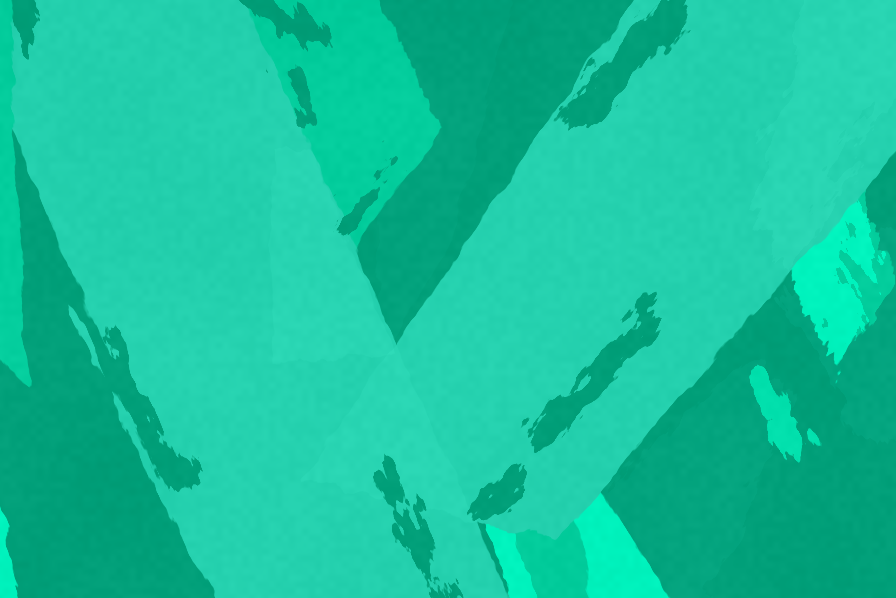
This background is drawn by a WebGL 2 fragment shader. Its source:

```glsl
#version 300 es
precision highp float;
// Crossing dry-brush strokes in teal and mint over deep green.
// Each stroke is a convex quad whose edge is torn by noise stretched along
// the bristles; ragged scrapes then reveal the ground through the paint.
uniform vec2 u_resolution;
out vec4 outColor;

#define GROUND vec3(0.0, 0.62, 0.47)
#define HAZE vec3(0.04, 0.69, 0.55)
#define TEAL vec3(0.14, 0.815, 0.68)
#define GREEN vec3(0.01, 0.80, 0.61)
#define MINT vec3(0.0, 0.95, 0.74)
#define EDGE_TEAR 0.024
#define SCRAPE_TEAR 0.085
#define PAPER 0.022

// Ragged gaps: xy to zw, in units of the canvas height
const vec4 SCRAPES[9] = vec4[9](
  vec4(0.97, 0.80, 1.14, 1.00), vec4(0.92, 0.28, 1.08, 0.475),
  vec4(0.165, 0.43, 0.29, 0.21), vec4(0.635, 0.20, 0.76, 0.01),
  vec4(0.39, 1.02, 0.52, 0.94), vec4(0.49, 0.88, 0.51, 0.80),
  vec4(0.03, 1.02, 0.055, 0.93), vec4(0.81, 0.15, 0.86, 0.19),
  vec4(0.585, 0.635, 0.66, 0.735));

float hash(vec2 p) {
  vec3 q = fract(vec3(p.xyx) * 0.1031);
  q += dot(q, q.yzx + 33.33);
  return fract((q.x + q.y) * q.z);
}

float noise(vec2 p) {
  vec2 i = floor(p), f = fract(p);
  f = f * f * (3.0 - 2.0 * f);
  return mix(mix(hash(i), hash(i + vec2(1, 0)), f.x),
             mix(hash(i + vec2(0, 1)), hash(i + vec2(1, 1)), f.x), f.y);
}

// Signed fractal noise, long along dir and short across it
float bristles(vec2 p, vec2 dir) {
  vec2 q = vec2(dot(p, dir) * 16.0, dot(p, vec2(-dir.y, dir.x)) * 42.0) + 50.0;
  float sum = 0.0, amp = 0.5;
  for (int i = 0; i < 4; i++) {
    sum += amp * (noise(q) - 0.5);
    q = q * 2.03 + 17.0;
    amp *= 0.56;
  }
  return sum;
}

float side(vec2 p, vec2 a, vec2 b) {
  vec2 e = normalize(b - a);
  return dot(p - a, vec2(-e.y, e.x));
}

// Convex quad with clockwise corners, negative inside
float quad(vec2 p, vec2 a, vec2 b, vec2 c, vec2 d) {
  return max(max(side(p, a, b), side(p, b, c)), max(side(p, c, d), side(p, d, a)));
}

float segment(vec2 p, vec2 a, vec2 b) {
  vec2 e = b - a;
  return length(p - a - e * clamp(dot(p - a, e) / dot(e, e), 0.0, 1.0));
}

float cover(float d) {
  float w = 0.9 / u_resolution.y;
  return 1.0 - smoothstep(-w, w, d);
}

void main() {
  vec2 p = gl_FragCoord.xy / u_resolution.y;
  p.x *= 1.5 * u_resolution.y / u_resolution.x;
  float fallGrain = bristles(p, normalize(vec2(0.44, -1.0)));
  float riseGrain = bristles(p, normalize(vec2(0.75, 1.0)));
  float fall = EDGE_TEAR * fallGrain, rise = EDGE_TEAR * riseGrain;

  // Deep ground with faint washes
  vec3 col = GROUND;
  float wash = quad(p, vec2(0.6, 1.1), vec2(0.88, 1.1), vec2(0.76, 0.6), vec2(0.64, 0.4));
  col = mix(col, HAZE, 0.2 * cover(wash + rise));
  wash = quad(p, vec2(1.3, 0.5), vec2(1.6, 0.7), vec2(1.6, 0.2), vec2(1.43, 0.28));
  col = mix(col, HAZE, 0.35 * cover(wash + 3.0 * fall));
  wash = quad(p, vec2(0.9, 0.1), vec2(1.25, 0.4), vec2(1.33, 0.34), vec2(1.15, -0.1));
  col = mix(col, HAZE, 0.25 * cover(wash + 3.0 * rise));

  // Green and mint patches beneath the wide strokes
  float patchD = quad(p, vec2(0.3, 1.1), vec2(0.586, 1.1), vec2(0.738, 0.787), vec2(0.586, 0.57));
  col = mix(col, GREEN, cover(patchD + rise));
  patchD = quad(p, vec2(0.82, 0.2), vec2(0.97, 0.2), vec2(1.01, -0.1), vec2(0.9, -0.1));
  col = mix(col, GREEN, cover(patchD + fall));
  patchD = quad(p, vec2(0.81, 0.14), vec2(0.85, 0.14), vec2(0.93, -0.1), vec2(0.89, -0.1));
  col = mix(col, MINT, cover(patchD + 2.0 * fall));
  patchD = quad(p, vec2(0.955, 0.2), vec2(0.985, 0.2), vec2(1.2, -0.1), vec2(1.01, -0.1));
  col = mix(col, MINT, cover(patchD + fall));
  patchD = quad(p, vec2(1.29, 0.61), vec2(1.42, 0.74), vec2(1.495, 0.53), vec2(1.4, 0.375));
  vec3 dryMint = mix(MINT, GREEN, cover(1.435 - p.x + 0.25 * fallGrain));
  col = mix(col, dryMint, cover(patchD + 2.0 * rise));
  float flecks = min(segment(p, vec2(1.265, 0.365), vec2(1.295, 0.325)),
                     segment(p, vec2(1.305, 0.275), vec2(1.335, 0.255)));
  col = mix(col, mix(GREEN, MINT, 0.5), cover(flecks - 0.014 + 0.08 * fallGrain));

  // Two wide teal strokes, lighter where they overlap
  float left = cover(fall + quad(p, vec2(-0.1235, 1.1), vec2(0.366, 1.1), vec2(0.896, -0.1), vec2(0.3985, -0.1)));
  float right = cover(rise + quad(p, vec2(0.508, 0.2), vec2(1.267, 1.3), vec2(1.985, 1.3), vec2(0.93, 0.095)));
  float veil = quad(p, vec2(1.26, 0.68), vec2(1.38, 1.1), vec2(1.6, 1.1), vec2(1.32, 0.54));
  float fold = quad(p, vec2(0.46, 0.75), vec2(0.52, 0.75), vec2(0.66, 0.41), vec2(0.455, 0.39));
  float light = 0.018 * (left * right + cover(veil + 4.0 * rise) + cover(fold + fall));
  col = mix(col, TEAL + light, max(left, right));

  // Scrapes back to the ground
  for (int i = 0; i < 9; i++) {
    vec2 a = SCRAPES[i].xy, b = SCRAPES[i].zw, e = b - a;
    float grain = e.x * e.y > 0.0 ? riseGrain : fallGrain;
    float d = segment(p, a, b) - 0.007 - 0.06 * length(e) + SCRAPE_TEAR * grain;
    col = mix(col, GROUND, cover(d));
  }

  // Slivers along the left side
  float sliver = quad(p, vec2(0.15, 0.42), vec2(0.19, 0.35), vec2(0.31, 0.12), vec2(0.26, 0.17));
  col = mix(col, TEAL, cover(sliver + 1.5 * fall));
  sliver = quad(p, vec2(-0.1, 1.1), vec2(0.012, 1.1), vec2(0.045, 0.36), vec2(0.0, 0.4));
  col = mix(col, GREEN, cover(sliver + fall));
  sliver = quad(p, vec2(-0.1, 0.2), vec2(0.0, 0.17), vec2(0.06, -0.1), vec2(-0.1, -0.1));
  col = mix(col, MINT, cover(sliver + 1.5 * fall));

  // Soft mottling and paper tooth
  col += PAPER * (noise(p * 90.0) - 0.5 + noise(p * 5.0) - 0.5);
  outColor = vec4(clamp(col, 0.0, 1.0), 1.0);
}
```
